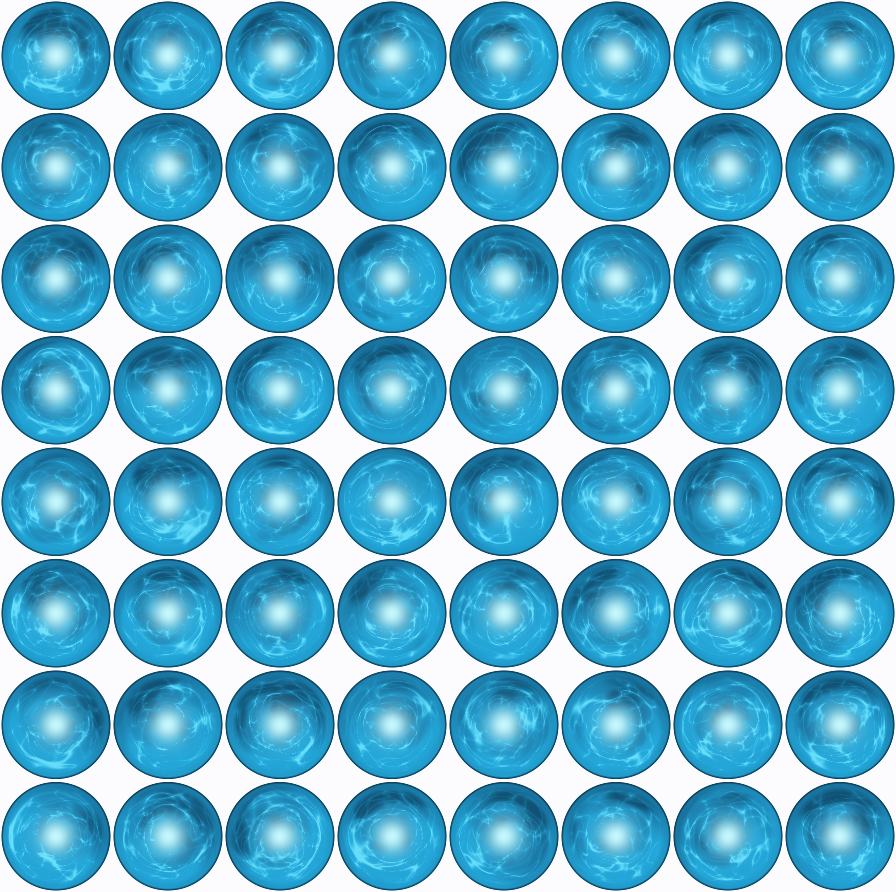
A Shadertoy shader for this pattern:

```glsl
// Draws an 8 by 8 grid of glossy blue orbs with glowing cores and swirling wisps.

const float REPEATS = 8.0;
const float RADIUS = 0.487;   // orb radius in cell units
const float TAU = 6.2831853;

const vec3 PAPER  = vec3(0.99, 0.99, 1.00);
const vec3 INK    = vec3(0.04, 0.22, 0.31);
const vec3 DEEP   = vec3(0.06, 0.31, 0.45);
const vec3 MID    = vec3(0.11, 0.50, 0.68);
const vec3 BRIGHT = vec3(0.14, 0.68, 0.88);
const vec3 LIGHT  = vec3(0.40, 0.87, 0.98);
const vec3 HAZE   = vec3(0.42, 0.68, 0.77);
const vec3 CORE   = vec3(0.78, 0.98, 1.00);

// Integer hash to 0..1
float hash(vec2 cell, float seed) {
    uvec3 v = uvec3(ivec3(vec3(cell, seed)));
    uint h = v.x * 1597334677u ^ v.y * 3812015801u ^ v.z * 2798796413u;
    h = (h ^ (h >> 16)) * 2246822519u;
    h = (h ^ (h >> 13)) * 3266489917u;
    return float((h ^ (h >> 16)) >> 8) / 16777216.0;
}

// Value noise that wraps along x after a whole period
float wrapNoise(vec2 p, float period, float seed) {
    vec2 i = floor(p), f = fract(p);
    f = f * f * (3.0 - 2.0 * f);
    float x0 = mod(i.x, period), x1 = mod(i.x + 1.0, period);
    float y = i.y + 32.0;
    return mix(mix(hash(vec2(x0, y), seed), hash(vec2(x1, y), seed), f.x),
               mix(hash(vec2(x0, y + 1.0), seed), hash(vec2(x1, y + 1.0), seed), f.x), f.y);
}

// Thin curved filaments: ridged noise stretched around the centre
float filaments(float turn, float r, float seed) {
    float sum = 0.0, weight = 0.6;
    for (int k = 0; k < 4; k++) {
        float layer = float(k), period = 5.0 + 3.0 * layer;
        float bend = wrapNoise(vec2(turn * 7.0, r * 4.0), 7.0, seed + 10.0 + layer) - 0.5;
        float twist = (mod(layer, 2.0) - 0.5) * 0.3;
        vec2 q = vec2((turn + twist * r) * period, (r + 0.25 * bend) * (5.0 + 2.0 * layer));
        float ridge = 1.0 - abs(2.0 * wrapNoise(q, period, seed + layer) - 1.0);
        sum += weight * pow(ridge, 7.0);
        weight *= 0.85;
    }
    return sum;
}

// Colour inside one orb; p spans -1..1
vec3 orb(vec2 p, float seed, float tilt) {
    float r = length(p);
    float turn = atan(p.y, p.x) / TAU;

    // Shaded bowl, darkest along an upper arc
    float shadeSide = dot(p, vec2(cos(tilt), sin(tilt)));
    float cloud = wrapNoise(vec2((turn + 0.2 * r) * 6.0, r * 4.0), 6.0, seed + 20.0);
    float lit = clamp(0.52 - 0.55 * shadeSide + 0.8 * (cloud - 0.5), 0.0, 1.0);
    vec3 col = mix(DEEP, MID, smoothstep(0.0, 0.4, lit));
    col = mix(col, BRIGHT, 0.8 * smoothstep(0.35, 0.85, lit));

    // Smooth outer rim
    float rim = smoothstep(0.78, 0.94, r);
    col = mix(col, mix(MID, BRIGHT, 0.25 - 0.3 * shadeSide), 0.75 * rim);

    // Hazy halo, wisps, then the glowing core
    col = mix(col, HAZE, 0.8 * exp(-7.0 * r * r));
    float wisp = filaments(turn, r, seed);
    wisp *= smoothstep(0.1, 0.42, r) * (1.0 - 0.85 * rim) * (0.55 + 0.6 * lit);
    col = mix(col, BRIGHT, clamp(wisp * 1.1, 0.0, 0.8));
    col = mix(col, LIGHT, smoothstep(0.35, 1.15, wisp));
    col = mix(col, CORE, 0.97 * exp(-14.0 * r * r));

    // Dark edge line
    return mix(col, INK, 0.85 * smoothstep(0.955, 0.99, r));
}

void mainImage(out vec4 fragColor, in vec2 fragCoord) {
    vec2 grid = fragCoord / iResolution.xy * REPEATS;
    vec2 cell = mod(floor(grid), REPEATS);
    vec2 p = (fract(grid) - 0.5) / RADIUS;

    // Each orb gets its own wisps and a slightly different shadow direction
    float seed = 64.0 * (cell.x + REPEATS * cell.y);
    float tilt = TAU * (0.27 + 0.22 * (hash(cell, 5.0) - 0.5));

    float pixel = REPEATS / (iResolution.y * RADIUS);
    float cover = 1.0 - smoothstep(-0.5 * pixel, 0.5 * pixel, length(p) - 1.0);
    fragColor = vec4(mix(PAPER, orb(p, seed, tilt), cover), 1.0);
}
```
